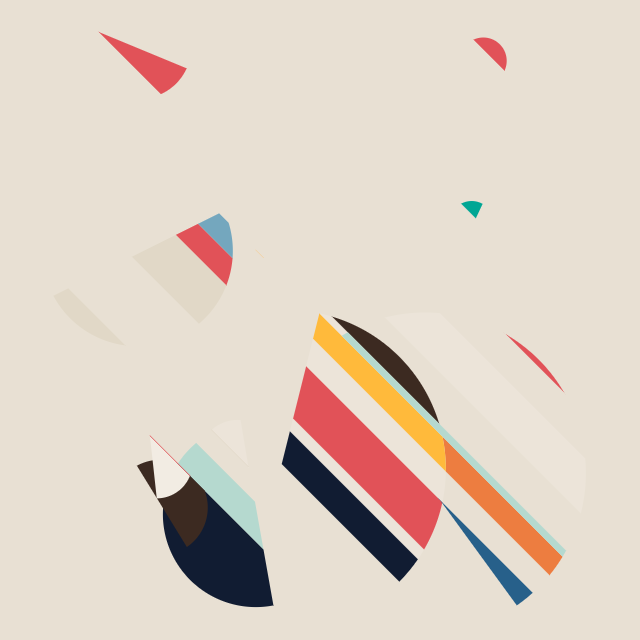
This background is drawn by a Shadertoy shader. Its source:

```glsl
// Flat abstract collage: discs sliced by shared diagonal stripes on warm paper.

// Palette
const vec3 PAPER  = vec3(0.910, 0.880, 0.828);
const vec3 CREAM  = vec3(0.925, 0.895, 0.852);
const vec3 WHITE  = vec3(0.950, 0.925, 0.890);
const vec3 SAND   = vec3(0.882, 0.847, 0.780);
const vec3 RED    = vec3(0.882, 0.322, 0.345);
const vec3 NAVY   = vec3(0.067, 0.110, 0.196);
const vec3 BROWN  = vec3(0.235, 0.165, 0.130);
const vec3 MINT   = vec3(0.710, 0.850, 0.812);
const vec3 YELLOW = vec3(1.000, 0.730, 0.230);
const vec3 ORANGE = vec3(0.930, 0.490, 0.250);
const vec3 STEEL  = vec3(0.455, 0.655, 0.745);
const vec3 BLUE   = vec3(0.153, 0.376, 0.540);
const vec3 TEAL   = vec3(0.000, 0.650, 0.580);
const vec3 OCHRE  = vec3(0.950, 0.820, 0.640);

// Stripe limits, measured as x + y
const float FAR = 3.0;
const float CUT_LOW   = 0.5534;
const float CUT_RED   = 0.906;
const float CUT_AMBER = 0.960;
const float CUT_MINT  = 1.009;
const float CUT_BROWN = 1.0242;
const float HAIRLINE  = 0.0005;

float disc(vec2 p, vec2 center, float radius) {
    return length(p - center) - radius;
}

// Half plane, negative to the right of the direction a -> b
float cut(vec2 p, vec2 a, vec2 b) {
    vec2 e = normalize(b - a), q = p - a;
    return e.x * q.y - e.y * q.x;
}

// Falling 45 degree stripe between two values of x + y
float stripe(vec2 p, float lo, float hi) {
    float u = p.x + p.y;
    return max(lo - u, u - hi) * 0.70711;
}

float hairline(vec2 p, vec2 a, vec2 b) {
    vec2 e = b - a, q = p - a;
    return length(q - e * clamp(dot(q, e) / dot(e, e), 0.0, 1.0)) - HAIRLINE;
}

void paint(inout vec3 col, vec3 ink, float d, float px) {
    col = mix(col, ink, clamp(0.5 - d / px, 0.0, 1.0));
}

void mainImage(out vec4 fragColor, in vec2 fragCoord) {
    float px = 1.0 / min(iResolution.x, iResolution.y);
    vec2 p = (fragCoord - 0.5 * iResolution.xy) * px + 0.5;
    vec3 col = PAPER;

    // Small pieces along the top
    float wedge = max(disc(p, vec2(0.2181, 0.9264), 0.0807),
                      cut(p, vec2(0.1563, 0.9492), vec2(0.2917, 0.8932)));
    paint(col, RED, max(wedge, stripe(p, 1.1042, FAR)), px);
    float cap = disc(p, vec2(0.7552, 0.9049), 0.0365);
    paint(col, RED, max(cap, stripe(p, 1.6777, FAR)), px);
    float chip = max(disc(p, vec2(0.737, 0.651), 0.0349),
                     cut(p, vec2(0.7539, 0.681), vec2(0.7435, 0.6589)));
    paint(col, TEAL, max(chip, stripe(p, 1.4023, FAR)), px);
    paint(col, OCHRE, hairline(p, vec2(0.3997, 0.6094), vec2(0.4115, 0.5977)), px);

    // Upper left fan
    float fan = max(disc(p, vec2(0.2148, 0.6081), 0.149),
                    cut(p, vec2(0.0859, 0.5391), vec2(0.3424, 0.6667)));
    paint(col, SAND, max(fan, stripe(p, 0.0, 0.656)), px);
    paint(col, SAND, max(fan, stripe(p, 0.805, 0.908)), px);
    paint(col, RED, max(fan, stripe(p, 0.908, 0.960)), px);
    paint(col, STEEL, max(fan, stripe(p, 0.960, 1.009)), px);

    // Right disc, below the striped one
    float rightDisc = disc(p, vec2(0.6641, 0.2604), 0.2513);
    paint(col, CREAM, max(rightDisc, stripe(p, 1.1055, 1.1979)), px);
    paint(col, RED, max(rightDisc, stripe(p, 1.2682, FAR)), px);
    paint(col, ORANGE, max(rightDisc, stripe(p, CUT_AMBER, CUT_MINT)), px);

    // Central striped disc with a slanted left side
    float center = max(disc(p, vec2(0.4479, 0.2669), 0.2487),
                       cut(p, vec2(0.4401, 0.2747), vec2(0.4987, 0.5091)));
    paint(col, CREAM, max(center, stripe(p, 0.715, CUT_BROWN)), px);
    paint(col, NAVY, max(center, stripe(p, 0.715, 0.779)), px);
    paint(col, RED, max(center, stripe(p, 0.804, CUT_RED)), px);
    paint(col, YELLOW, max(center, stripe(p, CUT_AMBER, CUT_MINT)), px);
    paint(col, BROWN, max(center, stripe(p, CUT_BROWN, FAR)), px);

    // Mint ribbon and blue spike over both discs
    paint(col, MINT, max(rightDisc, stripe(p, CUT_MINT, CUT_BROWN)), px);
    float spike = max(rightDisc, cut(p, vec2(0.8099, 0.0508), vec2(0.6797, 0.2292)));
    paint(col, BLUE, max(spike, stripe(p, 0.0, CUT_RED)), px);

    // Lower left disc
    float bowl = max(disc(p, vec2(0.3997, 0.1966), 0.1452),
                     cut(p, vec2(0.3984, 0.2161), vec2(0.4271, 0.0547)));
    paint(col, NAVY, max(bowl, stripe(p, 0.0, CUT_LOW)), px);
    paint(col, MINT, max(bowl, stripe(p, CUT_LOW, 0.6146)), px);

    // Brown and white slices leaning on its rim
    float slice = max(disc(p, vec2(0.25, 0.207), 0.0746),
                      cut(p, vec2(0.2917, 0.1458), vec2(0.2148, 0.2708)));
    paint(col, BROWN, max(slice, stripe(p, 0.0, CUT_LOW)), px);
    float petal = max(disc(p, vec2(0.2448, 0.2773), 0.056),
                      cut(p, vec2(0.2448, 0.2227), vec2(0.2344, 0.3177)));
    paint(col, WHITE, max(petal, stripe(p, 0.0, CUT_LOW)), px);
    paint(col, RED, hairline(p, vec2(0.2344, 0.319), vec2(0.2969, 0.2565)), px);

    // Pale sector with a shaded edge
    float sector = max(disc(p, vec2(0.3711, 0.2839), 0.0599),
                       cut(p, vec2(0.3763, 0.3411), vec2(0.388, 0.2708)));
    paint(col, CREAM, max(sector, stripe(p, 0.658, FAR)), px);
    paint(col, SAND, hairline(p, vec2(0.3307, 0.3281), vec2(0.388, 0.2708)), px);

    fragColor = vec4(col, 1.0);
}
```
